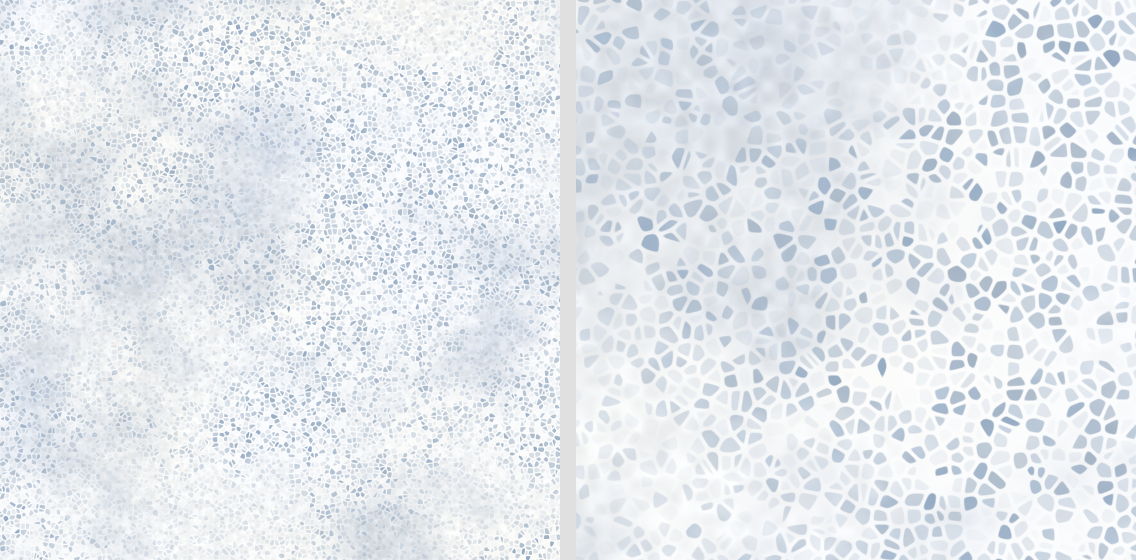
Left, the full canvas; right, a detail of the centre.
A Shadertoy shader for this texture:

```glsl
const float CELLS = 110.0;       // cells across the canvas height
const float WEB_HALF = 0.12;     // half width of the web, in cells
const float ROUNDING = 14.0;     // lower values round the cell corners more
const float EDGE_SOFT = 0.06;
const float TONE_POWER = 1.45;   // higher values make more pale cells
const float VEILED_TONE = 0.36;  // cell strength left under the veil
const float MOTTLE = 0.09;
const float OCTAVE_GAIN = 0.6;
const vec2 CLOUD_SCALE = vec2(5.0, 6.0);
const vec3 WHITE = vec3(0.988, 0.990, 0.991);
const vec3 HAZE = vec3(0.855, 0.879, 0.912);
const vec3 STEEL_BLUE = vec3(0.56, 0.655, 0.76);
const vec3 SLATE = vec3(0.63, 0.69, 0.755);
const vec3 WARM_TINT = vec3(0.008, 0.002, -0.014);

vec2 hash2(vec2 p) {
    vec3 q = fract(p.xyx * vec3(0.1031, 0.1030, 0.0973));
    q += dot(q, q.yzx + 33.33);
    return fract((q.xx + q.yz) * q.zy);
}

float valueNoise(vec2 p) {
    vec2 i = floor(p), f = fract(p);
    f = f * f * (3.0 - 2.0 * f);
    float low = mix(hash2(i).x, hash2(i + vec2(1, 0)).x, f.x);
    float high = mix(hash2(i + vec2(0, 1)).x, hash2(i + vec2(1, 1)).x, f.x);
    return mix(low, high, f.y);
}

float fbm(vec2 p) {
    float sum = 0.0, weight = 0.0, amplitude = 1.0;
    for (int i = 0; i < 5; i++) {
        sum += amplitude * valueNoise(p);
        weight += amplitude;
        p = mat2(1.6, 1.2, -1.2, 1.6) * p + 17.3;
        amplitude *= OCTAVE_GAIN;
    }
    return sum / weight;
}

// Returns the rounded distance to the cell border and the cell id
vec3 voronoi(vec2 p) {
    vec2 base = floor(p);
    vec2 id = base, nearest = vec2(0.0);
    float best = 100.0;
    for (int y = -1; y <= 1; y++)
    for (int x = -1; x <= 1; x++) {
        vec2 cell = base + vec2(x, y);
        vec2 toSite = cell + hash2(cell) - p;
        float d = dot(toSite, toSite);
        if (d < best) {
            best = d;
            nearest = toSite;
            id = cell;
        }
    }
    // Smooth minimum over the bisectors with neighbouring sites
    float total = 0.0;
    for (int y = -2; y <= 2; y++)
    for (int x = -2; x <= 2; x++) {
        vec2 cell = id + vec2(x, y);
        vec2 toSite = cell + hash2(cell) - p;
        vec2 across = toSite - nearest;
        if (dot(across, across) > 0.0001) {
            float d = dot(0.5 * (toSite + nearest), normalize(across));
            total += exp(-ROUNDING * d);
        }
    }
    return vec3(-log(total) / ROUNDING, id);
}

void mainImage(out vec4 fragColor, in vec2 fragCoord) {
    vec2 uv = fragCoord / iResolution.y;
    vec2 cloudPos = uv * CLOUD_SCALE;

    // Cloudy ground with a fine mottle
    float haze = smoothstep(0.36, 0.76, fbm(cloudPos + 3.7));
    float veil = smoothstep(0.38, 0.66, fbm(cloudPos * 1.2 + 41.2));
    float mottle = valueNoise(uv * CELLS * 1.3 + 9.0) - 0.5;
    vec3 web = mix(WHITE, HAZE, clamp(0.92 * haze + 0.14 * veil, 0.0, 1.0));
    web += WARM_TINT * 2.0 * (valueNoise(uv * 4.0 + 60.0) - 0.5);
    web += mottle * MOTTLE * max(haze, 0.7 * veil);

    // Rounded cells, each with its own tone, strongest on clear ground
    vec3 cell = voronoi(uv * CELLS);
    float soft = max(EDGE_SOFT, 0.6 * CELLS / iResolution.y);
    float inside = smoothstep(WEB_HALF - soft, WEB_HALF + soft, cell.x);
    vec2 random = hash2(cell.yz + 211.0);
    float tone = pow(random.x, TONE_POWER) * mix(1.0, VEILED_TONE, veil);
    vec3 pigment = mix(STEEL_BLUE, SLATE, random.y);
    vec3 color = mix(web, pigment, inside * tone * (1.0 - 0.25 * haze));

    fragColor = vec4(clamp(color, 0.0, 1.0), 1.0);
}
```
